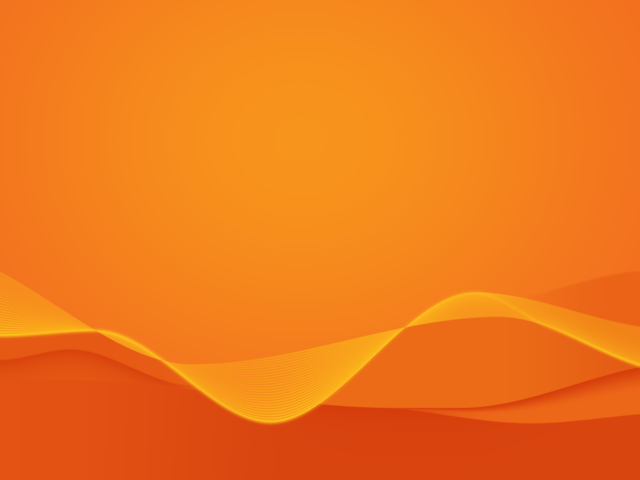
Reproduce this background procedurally as a Shadertoy shader.

```glsl
// Glowing orange backdrop with a twisting yellow line ribbon over red waves.

const vec3 GLOW   = vec3(0.97, 0.58, 0.11);
const vec3 EDGE   = vec3(0.95, 0.43, 0.12);
const vec3 AMBER  = vec3(0.92, 0.42, 0.09);
const vec3 RED    = vec3(0.87, 0.30, 0.07);
const vec3 SHADE  = vec3(0.83, 0.23, 0.04);
const vec3 YELLOW = vec3(0.99, 0.75, 0.10);

const float STRANDS = 24.0;

// Soft mask, one where y lies under the edge
float under(float y, float edge, float soft) {
    return smoothstep(-soft, soft, edge - y);
}

// Smooth rise or fall by amount between two abscissas
float ramp(float x, float from, float to, float amount) {
    return amount * smoothstep(from, to, x);
}

// The two rims of the ribbon; they cross where it twists
float rimA(float x) {
    return 0.300 + ramp(x, 0.0, 0.15, 0.011) - ramp(x, 0.15, 0.423, 0.191)
         + ramp(x, 0.423, 0.742, 0.271) - ramp(x, 0.742, 1.05, 0.077);
}

float rimB(float x) {
    return 0.482 - ramp(x, -0.12, 0.30, 0.241)
         + ramp(x, 0.30, 0.78, 0.099) - ramp(x, 0.78, 1.06, 0.115);
}

// Wide oval light above the middle
vec3 backdrop(vec2 uv) {
    vec2 d = (uv - vec2(0.47, 0.71)) / vec2(0.56, 0.62);
    return mix(GLOW, EDGE, smoothstep(0.0, 1.25, length(d)));
}

// Red and amber sheets beneath the ribbon
vec3 waves(vec3 col, vec2 uv, float a, float b, float px) {
    float x = uv.x, y = uv.y;

    // Faint hill behind the right end
    float hill = 0.36 + ramp(x, 0.72, 1.02, 0.076);
    float hillFade = smoothstep(0.76, 0.96, x);
    col = mix(col, vec3(0.91, 0.37, 0.08), 0.75 * hillFade * under(y, hill, 0.004));

    // Amber body filling the space under the lower rim
    vec3 body = mix(vec3(0.90, 0.35, 0.08), AMBER, smoothstep(0.15, 0.55, x));
    body = mix(body, RED, 0.5 * smoothstep(0.78, 1.0, x));
    col = mix(col, body, under(y, min(a, b), px));

    // Dark crest on the left
    float crest = 0.25 + ramp(x, 0.0, 0.11, 0.022) - ramp(x, 0.11, 0.30, 0.075);
    float crestFade = exp(-35.0 * max(crest - y, 0.0)) * (1.0 - smoothstep(0.24, 0.34, x));
    col = mix(col, SHADE, 0.8 * crestFade * under(y, min(crest, a), 0.003));

    // Red ground, shaded beneath its upper edge
    float ground = 0.208 - ramp(x, 0.1, 0.62, 0.058) + ramp(x, 0.72, 1.07, 0.095);
    float shadow = exp(-22.0 * max(ground - y, 0.0)) * smoothstep(0.32, 0.56, x);
    vec3 soil = mix(RED, vec3(0.85, 0.27, 0.06), smoothstep(0.1, 0.5, x) * (1.0 - y));
    soil = mix(soil, vec3(0.91, 0.34, 0.08), 0.6 * (1.0 - smoothstep(0.0, 0.4, x)));
    soil = mix(soil, SHADE, 0.85 * shadow);
    col = mix(col, soil, under(y, min(ground, a), 0.002));

    // Light sheet sweeping out at the lower right
    float hem = 0.155 - ramp(x, 0.55, 0.83, 0.037) + ramp(x, 0.83, 1.05, 0.022);
    float rise = (y - hem) / max(ground - hem, 0.001);
    float sheet = under(y, ground, px) * under(hem, y, px) * (1.0 - smoothstep(0.45, 1.05, rise));
    return mix(col, vec3(0.94, 0.42, 0.10), 0.9 * sheet * smoothstep(0.56, 0.78, x));
}

// Translucent ribbon built of evenly spread strands
vec3 ribbon(vec3 col, vec2 uv, float a, float b, float slope, float px) {
    float x = uv.x, y = uv.y;
    float gap = max(abs(b - a), 0.0005);
    float low = min(a, b), high = max(a, b);
    float inside = under(y, high, px) * under(low, y, px);
    float t = clamp((y - a) / (b - a + (b < a ? -0.0005 : 0.0005)), 0.0, 1.0);

    // Strands blend into an even tint where they crowd together
    float spacing = gap / STRANDS;
    float offset = abs(fract(t * STRANDS) - 0.5) * spacing;
    float strand = 1.0 - smoothstep(0.0, 0.5 * spacing, offset);
    strand = mix(0.5, strand, smoothstep(1.2 * px, 3.0 * px, spacing));

    // Denser at the twists, brighter toward the leading rim
    float dense = 0.05 / (gap + 0.05);
    float leading = mix(1.0 - t, t, smoothstep(0.74, 0.88, x));
    float left = 1.0 - smoothstep(0.12, 0.24, x);
    float tint = 0.18 + 0.42 * dense + 0.38 * pow(leading, 2.5);
    tint += 0.12 * left * leading;
    tint += 0.22 * smoothstep(0.36, 0.58, x) * (1.0 - smoothstep(0.62, 0.74, x));
    col = mix(col, YELLOW, inside * clamp(tint * (0.72 + 0.56 * strand), 0.0, 0.95));

    // Bright leading rim, measured across its slope
    float rim = mix(a, b, smoothstep(0.74, 0.86, x));
    float dist = abs(y - rim) / sqrt(1.0 + slope * slope);
    float glint = exp(-dist * dist / 0.000018);
    float power = 0.55 - 0.3 * smoothstep(0.42, 0.55, x) + 0.4 * smoothstep(0.8, 0.95, x);
    return mix(col, vec3(1.0, 0.80, 0.12), glint * power);
}

void mainImage(out vec4 fragColor, in vec2 fragCoord) {
    vec2 uv = fragCoord / iResolution.xy;
    float px = 1.0 / iResolution.y;
    float a = rimA(uv.x), b = rimB(uv.x);
    float aspect = iResolution.x / iResolution.y;
    float slope = (rimA(uv.x + 0.002) - a) / (0.002 * aspect);

    vec3 col = backdrop(uv);
    col = waves(col, uv, a, b, px);
    col = ribbon(col, uv, a, b, slope, px);
    fragColor = vec4(col, 1.0);
}
```
